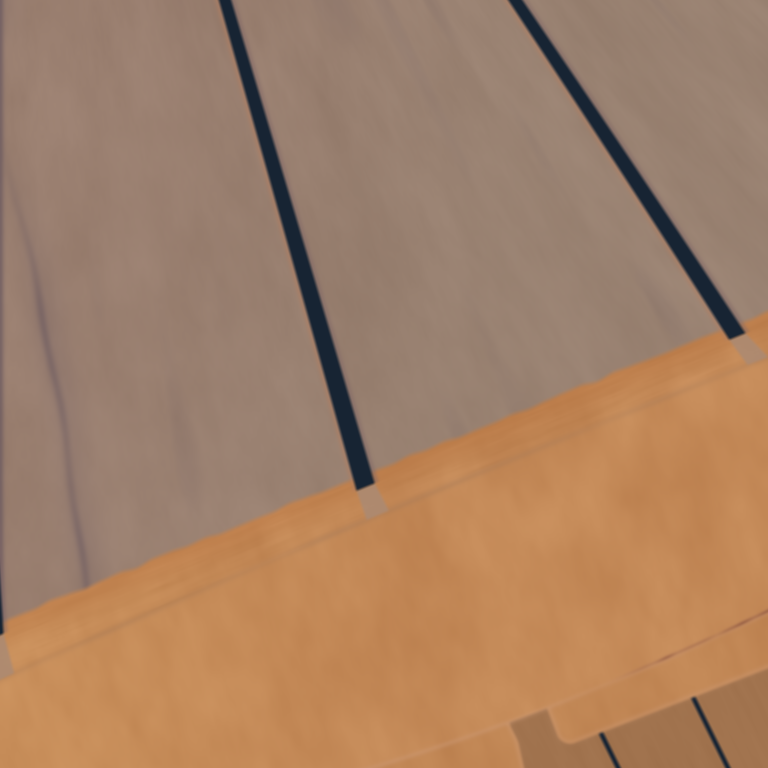
Give the GLSL for this texture, as a WebGL 2 fragment shader.

```glsl
#version 300 es
precision highp float;
// Weathered deck planks fanning out above a warm varnished wooden rail.
// Curved boundaries are quadratics in x; a fan coordinate steers the plank
// grain, and the gaps, notches and lower slats are layered over it.
uniform vec2 u_resolution;
out vec4 fragColor;

const vec3 PLANK_WARM = vec3(0.602, 0.496, 0.436);
const vec3 PLANK_GREY = vec3(0.600, 0.508, 0.444);
const vec3 STREAK     = vec3(0.38, 0.32, 0.36);
const vec3 GAP_DARK   = vec3(0.090, 0.140, 0.20);
const vec3 NOTCH      = vec3(0.67, 0.54, 0.45);
const vec3 RAIL       = vec3(0.765, 0.535, 0.340);
const vec3 RAIL_PALE  = vec3(0.790, 0.565, 0.360);
const vec3 RAIL_DEEP  = vec3(0.735, 0.480, 0.280);
const vec3 CREASE     = vec3(0.66, 0.48, 0.34);
const vec3 RIM        = vec3(0.80, 0.60, 0.46);
const vec3 UNDER      = vec3(0.630, 0.450, 0.305);
// Boundary curves: y = c.x + c.y * x + c.z * x * x
const vec3 PLANK_END  = vec3(0.190, 0.405, 0.0);
const vec3 RAIL_FOLD  = vec3(0.115, 0.450, -0.030);
const vec3 RAIL_BASE  = vec3(-0.1044, 0.130, 0.177);
const float CAP_DROP  = 0.017;  // how far gaps run past the plank ends
const float SOFTNESS  = 0.0030; // edge blur

float hash(vec2 p) {
    p = fract(p * vec2(0.1031, 0.1137));
    p += dot(p, p.yx + 33.33);
    return fract((p.x + p.y) * p.x * 97.3);
}

float noise(vec2 p) {
    vec2 i = floor(p), f = fract(p);
    f = f * f * (3.0 - 2.0 * f);
    return mix(mix(hash(i), hash(i + vec2(1, 0)), f.x),
               mix(hash(i + vec2(0, 1)), hash(i + vec2(1, 1)), f.x), f.y);
}

// Centred grain in about -0.5..0.5
float grain(vec2 p) {
    return 0.5 * noise(p) + 0.3 * noise(p * 2.1 + 17.0) + 0.2 * noise(p * 4.3 + 41.0) - 0.5;
}

float curve(vec3 c, float x) { return c.x + x * (c.y + x * c.z); }

float line(float d, float width) { return exp(-d * d / (width * width)); }

float cover(float d) {
    float s = max(SOFTNESS, 0.8 / u_resolution.y);
    return smoothstep(s, -s, d);
}

vec3 plankColor(vec2 p) {
    float depth = 1.0 - p.y;
    float fan = (p.x - 0.015 * depth) / (1.0 + 0.95 * depth);
    vec3 col = mix(PLANK_WARM, PLANK_GREY, smoothstep(0.1, 0.8, p.x + 0.25 * depth));
    col += 0.045 * grain(vec2(fan * 16.0, p.y * 6.0) + 5.0);
    col += 0.022 * grain(vec2(fan * 75.0, p.y * 24.0) + 60.0);
    // Smoky veins, one distinct and the rest scattered by noise
    float vein = noise(vec2(fan * 34.0 + 3.0, p.y * 5.0));
    col = mix(col, STREAK, 0.10 * smoothstep(0.74, 1.0, vein));
    float mark = p.x - (-0.05 + depth * (0.31 - 0.13 * depth)) - 0.002 * sin(p.y * 31.0);
    float shown = smoothstep(0.12, 0.40, depth) * (0.55 + 0.6 * noise(vec2(4.0, p.y * 17.0)));
    col = mix(col, STREAK, shown * (0.32 * line(mark, 0.006) + 0.15 * line(mark - 0.006, 0.024)));
    return mix(col, STREAK, 0.6 * line(p.x, 0.005));
}

vec3 railColor(vec2 p) {
    vec2 q = vec2(p.x + 0.3 * p.y, p.y - 0.3 * p.x);
    vec3 col = mix(RAIL_PALE, RAIL, smoothstep(0.0, 0.55, p.x));
    col += vec3(0.065, 0.075, 0.07) * grain(vec2(q.x * 17.0, q.y * 9.0));
    return col + 0.014 * grain(vec2(q.x * 60.0, q.y * 24.0) + 9.0);
}

void main() {
    vec2 p = gl_FragCoord.xy / u_resolution;
    float endY = curve(PLANK_END, p.x);
    float foldD = p.y - curve(RAIL_FOLD, p.x);
    float baseD = p.y - curve(RAIL_BASE, p.x);

    // Floor beneath the rail, with two narrow seams
    vec3 col = UNDER + 0.03 * grain(vec2((p.x + 0.5 * p.y) * 50.0, p.y * 9.0));
    for (int i = 0; i < 2; i++) {
        float seam = abs(p.x - 0.805 - 0.143 * float(i) + 0.495 * p.y) * 0.89;
        col = mix(col, GAP_DARK, cover(seam - 0.0030));
    }
    // Lower slats: a rounded one on the right, a cut end on the left
    vec2 s = p - vec2(0.732, 0.0268);
    vec2 inset = 0.018 - vec2(dot(s, vec2(0.933, 0.359)), dot(s, vec2(-0.359, 0.933)));
    float slat = length(max(inset, 0.0)) + min(max(inset.x, inset.y), 0.0) - 0.018;
    float stub = p.x - 0.682 + 0.22 * p.y + 0.006 * smoothstep(0.03, 0.06, p.y);
    float slats = min(slat, stub);
    col = mix(col, railColor(p) - 0.015, cover(slats));
    col = mix(col, RIM, 0.30 * line(slats + 0.002, 0.004));

    // Rail face, its bevel and its lower rim
    vec3 rail = railColor(p);
    float bevel = cover(-foldD);
    float shade = smoothstep(-0.05, 0.0, p.y - endY);
    float fibre = grain(vec2(p.x * 9.0, (p.y - 0.405 * p.x) * 80.0));
    rail = mix(rail, mix(rail, RAIL_DEEP, 0.05 + 0.6 * shade) + 0.045 * fibre, bevel);
    float worn = 0.5 + 0.6 * noise(vec2(p.x * 14.0, 7.0));
    rail = mix(rail, CREASE, 0.38 * worn * line(foldD, 0.005));
    col = mix(col, rail, cover(-baseD));
    col = mix(col, RIM, 0.38 * worn * line(baseD, 0.004));
    float scuff = smoothstep(0.78, 0.9, p.x) * (0.2 + 0.8 * noise(vec2(p.x * 60.0, 2.0)));
    col = mix(col, vec3(0.47, 0.25, 0.20), 0.50 * scuff * line(baseD - 0.002, 0.003));

    // Planks and the tapering gaps between them
    float ragged = 0.004 * (noise(vec2(p.x * 45.0, 11.0)) - 0.5);
    col = mix(col, plankColor(p), smoothstep(-0.005, 0.005, p.y - endY + ragged));
    float depth = 1.0 - p.y;
    vec3 gaps[3] = vec3[](vec3(-0.059, 0.060, 0.0), vec3(0.293, 0.292, -0.005), vec3(0.671, 0.673, -0.030));
    for (int i = 0; i < 3; i++) {
        float tilt = gaps[i].y + 2.0 * gaps[i].z * depth;
        float across = (p.x - curve(gaps[i], depth)) * inversesqrt(1.0 + tilt * tilt);
        float halfWidth = 0.0078 + 0.0078 * depth;
        float past = endY - CAP_DROP - p.y;
        float above = cover(past);
        vec3 lip = across < 0.0 ? vec3(0.70, 0.49, 0.37) : vec3(0.50, 0.40, 0.40);
        col = mix(col, lip, 0.45 * above * line(abs(across) - halfWidth - 0.002, 0.004));
        // The notch flares to the right as it nears the fold
        float flare = 0.12 * max(past, 0.0);
        float notch = cover(abs(across - flare) - halfWidth - 0.5 * flare);
        col = mix(col, NOTCH, 0.85 * notch * bevel * (1.0 - above));
        col = mix(col, GAP_DARK, cover(abs(across) - halfWidth) * above);
    }
    fragColor = vec4(clamp(col, 0.0, 1.0), 1.0);
}
```
